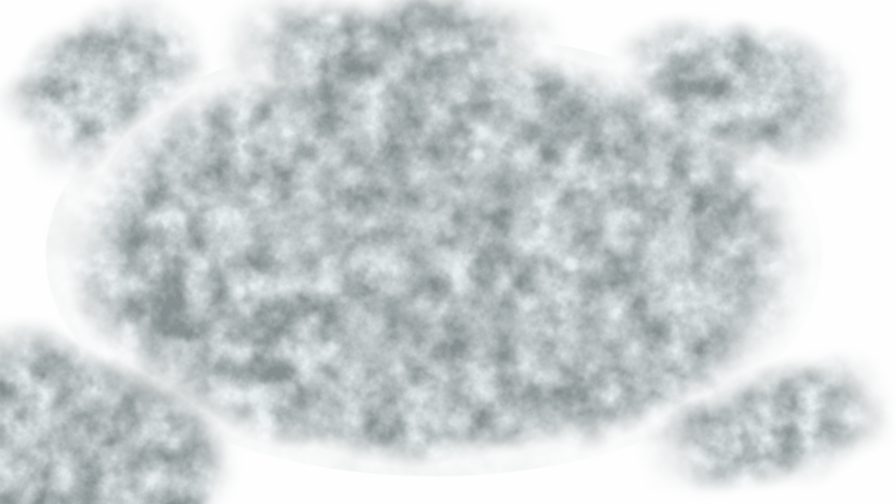
Write a WebGL 2 fragment shader that draws this background.

```glsl
#version 300 es
precision highp float;
// Mottled grey mist: a broad faint-rimmed oval with soft patches around it on white.
uniform vec2 u_resolution;
out vec4 fragColor;

float hash(vec2 cell) {
  vec3 q = fract(cell.xyx * vec3(0.1031, 0.1030, 0.0973));
  q += dot(q, q.yzx + 33.33);
  return fract((q.x + q.y) * q.z);
}

float valueNoise(vec2 p) {
  vec2 i = floor(p), f = fract(p);
  f = f * f * (3.0 - 2.0 * f);
  return mix(mix(hash(i), hash(i + vec2(1, 0)), f.x),
             mix(hash(i + vec2(0, 1)), hash(i + vec2(1, 1)), f.x), f.y);
}

// Four octaves, each turned to hide the lattice
float cloudNoise(vec2 p) {
  float sum = 0.0, gain = 0.53;
  for (int i = 0; i < 4; i++) {
    sum += gain * valueNoise(p);
    p = mat2(1.6, 1.2, -1.2, 1.6) * p + 7.3;
    gain *= 0.5;
  }
  return sum;
}

// Soft coverage of a tilted rounded patch; box holds centre and half size
float patchCover(vec2 p, vec4 box, float tilt) {
  float c = cos(tilt), s = sin(tilt);
  vec2 q = p - box.xy;
  q = abs(vec2(c * q.x + s * q.y, c * q.y - s * q.x)) / box.zw;
  float radius = pow(dot(q * q, q) + 1e-6, 1.0 / 3.0);
  return 1.0 - smoothstep(-0.075, 0.018, (radius - 1.0) * min(box.z, box.w));
}

void main() {
  vec2 p = gl_FragCoord.xy / u_resolution.y;
  p.x += 0.5 * (16.0 / 9.0 - u_resolution.x / u_resolution.y);
  float mottle = cloudNoise(p * 23.0);
  vec2 wobbled = p + 0.035 * (vec2(valueNoise(p * 11.0), valueNoise(p * 11.0 + 40.0)) - 0.5);

  // Outer patches
  vec4 boxes[5] = vec4[5](
    vec4(0.208, 0.838, 0.205, 0.130), vec4(0.782, 0.890, 0.320, 0.125),
    vec4(1.455, 0.810, 0.230, 0.145), vec4(1.523, 0.153, 0.232, 0.120),
    vec4(0.160, 0.100, 0.300, 0.210));
  float tilts[5] = float[5](0.65, 0.0, -0.12, 0.25, -0.4);
  float cover = 0.0;
  for (int i = 0; i < 5; i++) cover = max(cover, patchCover(wobbled, boxes[i], tilts[i]));

  // Central oval: soft body inside a faint crisp rim
  vec2 centre = vec2(0.861, 0.495), radii = vec2(0.770, 0.440);
  float oval = length((p - centre) / radii);
  float body = 1.0 - smoothstep(0.77, 1.0, length((wobbled - centre) / radii));
  float rim = 0.12 * (1.0 - smoothstep(-0.002, 0.002, (oval - 1.0) * radii.y));
  rim *= mix(1.0, 0.4, smoothstep(0.9, 1.5, p.x));
  cover = max(cover, max(body, rim));

  float tone = clamp(0.5 + 1.55 * (mottle - 0.5), 0.0, 1.0);
  vec3 mist = mix(vec3(0.53, 0.57, 0.575), vec3(0.90, 0.925, 0.935), tone);
  fragColor = vec4(mix(vec3(0.995), mist, cover), 1.0);
}
```
